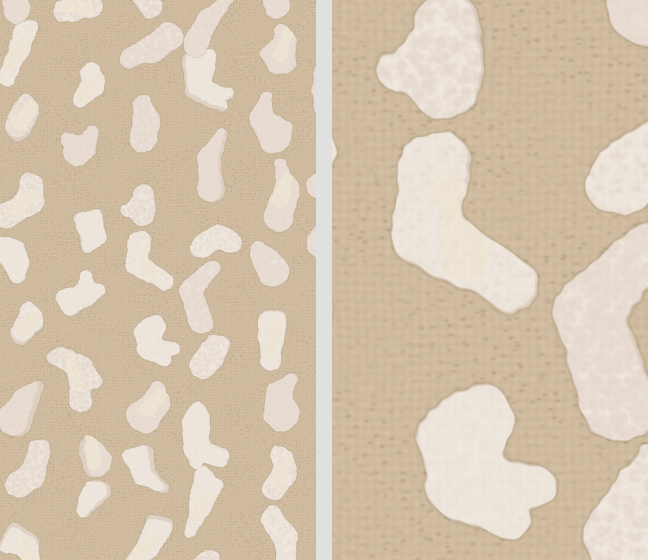
Left: the whole. Right: its middle third, enlarged.
Give the GLSL for this pattern, as a Shadertoy shader.

```glsl
// Pale brush dabs scattered over tan woven cloth. Each staggered cell holds one
// bent, tapered dab built from smoothly joined capsules; layered sines roughen
// its outline and cellular noise mottles the paint and flecks the cloth.

const vec3 CLOTH = vec3(0.81, 0.73, 0.62);
const vec3 WASH  = vec3(0.86, 0.80, 0.74);
const vec3 BLUSH = vec3(0.91, 0.86, 0.82);
const vec3 CHALK = vec3(0.93, 0.90, 0.86);
const vec3 CREAM = vec3(0.93, 0.895, 0.83);
const vec2 CELL = vec2(0.2, 0.2222);   // spacing, in canvas widths
const vec2 SHIFT = vec2(0.035, 0.06);  // lets dabs run off the borders
const vec2 JITTER = vec2(0.34, 0.5);
const float ROUGHNESS = 0.0024;
const float THREADS = 105.0;
const float WEAVE_DEPTH = 0.007;
const float FLECK_DEPTH = 0.05;

vec4 hash4(vec2 p) {
    vec4 q = fract(p.xyxy * vec4(0.1031, 0.1030, 0.0973, 0.1099));
    q += dot(q, q.wzxy + 33.33);
    return fract((q.xxyz + q.yzzw) * q.zywx);
}

// Distance to the nearest scattered point, in cells
float cellular(vec2 p) {
    vec2 base = floor(p);
    float nearest = 2.0;
    for (int y = -1; y <= 1; y++)
    for (int x = -1; x <= 1; x++) {
        vec2 id = base + vec2(x, y);
        nearest = min(nearest, length(id + hash4(id).xy - p));
    }
    return nearest;
}

vec2 wobble(vec2 p) {
    return sin(p.yx * 47.0 + 2.0 * sin(p * 31.0))
         + 0.45 * sin(p.yx * 139.0 + 2.0 * sin(p * 83.0))
         + 0.25 * sin(p.yx * 311.0 + p * 190.0);
}

float smoothMin(float a, float b, float k) {
    float h = max(k - abs(a - b), 0.0) / k;
    return min(a, b) - 0.25 * h * h * k;
}

float taperedCapsule(vec2 p, vec2 a, vec2 b, float ra, float rb) {
    vec2 ab = b - a;
    float t = clamp(dot(p - a, ab) / dot(ab, ab), 0.0, 1.0);
    return length(p - a - ab * t) - mix(ra, rb, t);
}

// Two limbs meeting at an elbow, sometimes a side lobe, one end trimmed
float dabDistance(vec2 p, vec4 shape, vec4 trait) {
    float halfLength = mix(0.03, 0.092, shape.x);
    float radius = mix(0.034, 0.043, shape.y) - 0.004 * shape.x;
    float bend = (shape.z - 0.5) * 0.095 * shape.x;
    float taper = (shape.w - 0.5) * 0.95;
    vec2 top = vec2(-0.6 * bend, halfLength);
    vec2 foot = vec2(-0.6 * bend, -halfLength);
    vec2 elbow = vec2(bend, (trait.x - 0.5) * 0.035);
    float d = smoothMin(
        taperedCapsule(p, elbow, top, radius, radius * (1.0 + taper)),
        taperedCapsule(p, elbow, foot, radius, radius * (1.0 - taper)), 0.015);
    if (trait.y > 0.74) {
        vec2 lobe = vec2(trait.z > 0.5 ? 0.055 : -0.055, -0.7 * halfLength);
        d = smoothMin(d, taperedCapsule(p, elbow, lobe, 0.028, 0.02), 0.015);
    }
    vec2 trimNormal = normalize(vec2(trait.w - 0.5, 0.8));
    float trim = dot(p - top, trimNormal) - radius * 0.75;
    return -smoothMin(-d, -trim, 0.016);
}

void mainImage(out vec4 fragColor, in vec2 fragCoord) {
    vec2 uv = fragCoord / iResolution.x;
    float soft = 0.8 / iResolution.x + 0.0004;
    vec2 p = uv + SHIFT;

    // Woven cloth with short, sparse dark flecks
    vec2 thread = sin(6.2832 * THREADS * uv + 0.7 * sin(uv.yx * 37.0));
    float patchy = 0.5 + 0.5 * sin(uv.x * 23.0 + 3.0 * sin(uv.y * 17.0));
    float fleck = 1.0 - smoothstep(0.06, 0.26, cellular(uv * vec2(55.0, 88.0)));
    float grain = cellular(uv * 130.0) - 0.5;
    float relief = WEAVE_DEPTH * (thread.x + thread.y) + 0.024 * grain;
    vec3 color = CLOTH + relief + 0.004 - FLECK_DEPTH * fleck * (0.4 + 0.8 * patchy);

    // Shared paint texture
    vec2 rough = p + ROUGHNESS * wobble(p);
    float mottle = cellular(rough * 62.0) - 0.5 + 0.6 * grain;

    vec2 base = floor(p / CELL);
    for (int y = -1; y <= 1; y++)
    for (int x = -1; x <= 1; x++) {
        vec2 id = base + vec2(x, y);
        vec4 shape = hash4(id + 17.0);
        vec4 trait = hash4(id + 71.0);
        vec4 place = hash4(id + 133.0);
        float stagger = 0.5 * mod(id.x, 2.0);

        // Short dabs have more room to stray than long ones
        vec2 stray = JITTER * (place.xy - 0.5) * vec2(1.0, 1.0 - 0.75 * shape.x);
        vec2 center = (id + 0.5 + stray + vec2(0.0, stagger)) * CELL;

        // Mostly upright with a lean, a few lying down
        float angle = (place.z - 0.5) * 1.4 + (place.w > 0.86 ? 1.4 : 0.0);
        float c = cos(angle), s = sin(angle);
        vec2 q = mat2(c, -s, s, c) * (rough - center);
        float d = dabDistance(q, shape, trait);
        float cover = 1.0 - smoothstep(-soft, soft, d);

        // Thin wash below, opaque coat slightly displaced, then a cream stroke
        vec2 slip = (trait.zw - 0.5) * (place.w < 0.25 ? 0.03 : 0.006);
        float coat = 1.0 - smoothstep(-soft, soft, dabDistance(q - slip, shape, trait) + 0.001);
        float chalky = smoothstep(-0.15, 0.15, shape.w - 0.4 + 0.35 * mottle);
        vec3 paint = mix(WASH, mix(BLUSH, CHALK, chalky), 0.2 + 0.8 * coat);
        float stroke = taperedCapsule(q, vec2(0.014, 0.04), vec2(-0.006, -0.03), 0.017, 0.024);
        float hasStroke = step(0.6, trait.x);
        paint = mix(paint, CREAM, 0.9 * hasStroke * (1.0 - smoothstep(-soft, soft, stroke)));
        paint += 0.016 * mottle + 0.3 * relief;

        // Faint dried edge around the paint
        float edge = 1.0 - smoothstep(0.0, 0.003, abs(d - 0.0008));
        color = mix(color, paint, cover) - 0.05 * edge;
    }
    fragColor = vec4(color, 1.0);
}
```
